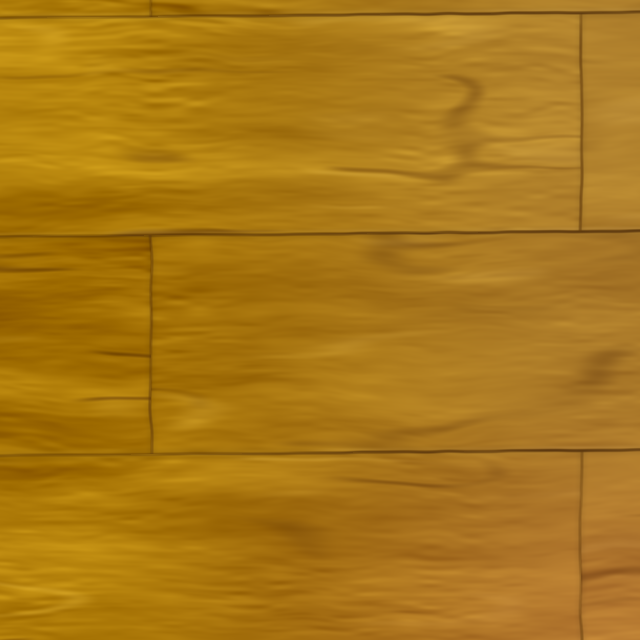
A WebGL 1 fragment shader for this texture:

```glsl
precision highp float;
// Golden wooden floor: long horizontal planks in a half-offset bond.
// Stretched, warped noise gives the grain, embossed flecks and cracks;
// thin uneven seams divide the boards, and light fades the right side.

uniform vec2 u_resolution;

float hash(vec2 p) {
  vec3 q = fract(vec3(p.xyx) * 0.1031);
  q += dot(q, q.yzx + 33.33);
  return fract((q.x + q.y) * q.z);
}

float noise(vec2 p) {
  vec2 i = floor(p), f = fract(p);
  f = f * f * (3.0 - 2.0 * f);
  return mix(mix(hash(i), hash(i + vec2(1.0, 0.0)), f.x),
             mix(hash(i + vec2(0.0, 1.0)), hash(i + 1.0), f.x), f.y);
}

float fbm(vec2 p) {
  float sum = 0.0, amp = 0.5;
  for (int i = 0; i < 5; i++) {
    sum += amp * noise(p);
    p = p * vec2(1.9, 2.0) + vec2(17.3, 9.1);
    amp *= 0.52;
  }
  return sum;
}

// Raised fibres, denser and finer than the colour grain
float fibre(vec2 q) {
  return 0.6 * noise(q * vec2(13.0, 75.0)) + 0.4 * noise(q * vec2(30.0, 135.0));
}

// Dark, broken streaks along contours of stretched noise
float cracks(vec2 q, float width) {
  float ridge = abs(noise(q * vec2(3.0, 21.0)) - 0.5);
  float breaks = smoothstep(0.52, 0.82, noise(q * vec2(6.0, 17.0) + 40.0));
  return breaks * (1.0 - smoothstep(0.0, width, ridge));
}

void main() {
  vec2 p = gl_FragCoord.xy / u_resolution;
  float pixel = 1.0 / u_resolution.y;

  // Plank layout: slightly tilted rows, every other one shifted by half
  float v = (p.y - 0.009 * (p.x - 0.5) - 0.2925) / 0.342;
  float row = floor(v);
  float u = (p.x - 0.236 - 0.672 * mod(row, 2.0)) / 1.344;
  vec2 plank = vec2(floor(u), row);
  float seamY = (fract(v + 0.5) - 0.5) * 0.342;
  float jointX = (fract(u + 0.5) - 0.5) * 1.344;

  // Grain space, different on each plank and gently wavy
  vec2 q = p + vec2(hash(plank + 7.0), hash(plank + 23.0)) * 9.0 + 2.0;
  q.y += 0.022 * (noise(q * vec2(5.0, 8.0)) - 0.5)
       + 0.007 * (noise(q * vec2(14.0, 24.0)) - 0.5);

  float grain = fbm(q * vec2(2.6, 17.0)) - 0.5;
  float patches = noise(q * vec2(4.0, 9.0) + 11.0) - 0.5;
  float fine = noise(q * vec2(24.0, 190.0)) - 0.5;
  float relief = fibre(q) - fibre(q + vec2(0.0, 0.004));
  float figure = smoothstep(0.3, 0.75, noise(q * vec2(4.0, 7.0) + 60.0));
  float fade = smoothstep(0.1, 1.0, p.x);

  // Base colour: saturated gold on the left, paler towards the right
  vec3 wood = mix(vec3(0.67, 0.47, 0.025), vec3(0.68, 0.487, 0.165), fade);
  wood += vec3(0.02, -0.025, 0.02) * fade * (1.0 - smoothstep(0.0, 0.45, p.y));
  wood += vec3(0.012, 0.018, 0.01) * smoothstep(0.6, 0.75, p.y);

  float contrast = mix(1.15, 0.6, fade);
  float tone = 0.27 * grain + 0.07 * patches + 0.035 * fine
             + 0.17 * relief * (0.35 + figure)
             + 0.03 * (hash(plank + 3.0) - 0.5);
  wood += tone * contrast * vec3(1.0, 1.0, 0.5);

  // Cracks and the pale slivers beside them
  float crack = cracks(q, 0.09);
  float sliver = cracks(q + vec2(3.7, 5.2), 0.14);
  wood *= 1.0 - crack * contrast * vec3(0.22, 0.28, 0.35);
  wood += sliver * contrast * vec3(0.055, 0.06, 0.05);

  // Long seams: wear varies along them, with a faint lit lip
  float wear = noise(vec2(p.x * 9.0, row + 5.0 * step(0.0, seamY)));
  float wobble = 0.0015 * (noise(vec2(p.x * 30.0, 3.0)) - 0.5);
  float dist = abs(seamY + wobble);
  float seam = 1.0 - smoothstep(0.0004, 0.0025 + pixel, dist);
  float strength = mix(0.4, 0.75, smoothstep(0.1, 0.75, p.x)) * (0.7 + 0.4 * wear);
  wood = mix(wood, vec3(0.32, 0.18, 0.04), seam * strength);
  float lip = smoothstep(0.002, 0.004, seamY) * (1.0 - smoothstep(0.004, 0.009, seamY));
  wood += lip * 0.05 * wear;
  wood *= 1.0 - 0.06 * (1.0 - smoothstep(0.0, 0.014, dist));

  // Short end joints, fainter and patchy
  float end = abs(jointX + 0.004 * (noise(vec2(p.y * 22.0, 8.0)) - 0.5));
  float joint = 1.0 - smoothstep(0.0004, 0.0025 + pixel, end);
  float jointWear = 0.25 + 0.4 * noise(vec2(p.y * 14.0, 31.0));
  wood = mix(wood, vec3(0.40, 0.24, 0.05), joint * jointWear);
  wood *= 1.0 - 0.05 * (1.0 - smoothstep(0.0, 0.012, end));

  gl_FragColor = vec4(clamp(wood, 0.0, 1.0), 1.0);
}
```
